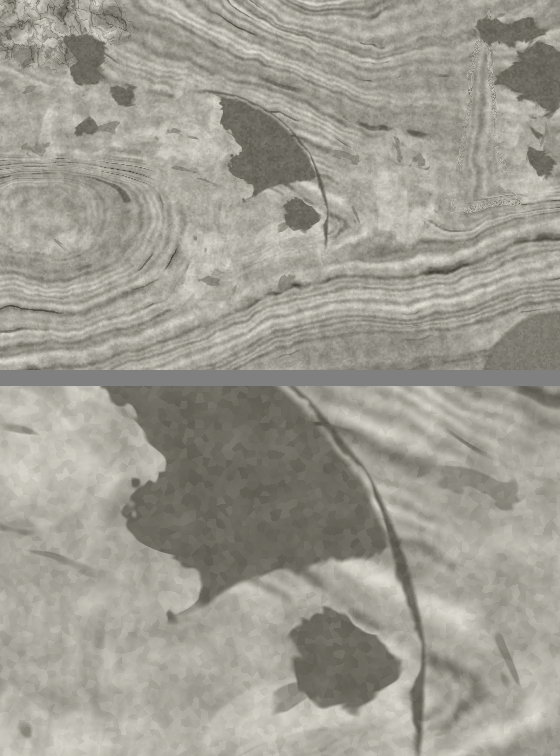
Top: the whole. Bottom: its middle third, enlarged.
This texture is drawn by a WebGL 2 fragment shader. Its source:

```glsl
#version 300 es
precision highp float;
// Weathered layered stone: contour lines of a blended height field form the strata,
// worn pale plaster and slate patches lie over them, with cracks, rubble and grain.
// Layered sines bend every outline; cellular noise gives rubble crevices and grain.

uniform vec2 u_resolution;
out vec4 outColor;

const vec3  TINT          = vec3(0.008, -0.001, -0.040); // warm cast on grey
const float STONE_TONE    = 0.632;
const float PLASTER_TONE  = 0.670;
const float CHALK_TONE    = 0.775;
const float SLATE_TONE    = 0.415;
const float POOL_TONE     = 0.485;
const float CRACK_TONE    = 0.340;
const float BAND_CONTRAST = 0.150;
const float MOTTLE        = 0.075;
const float GRAIN         = 0.060;
const float WARP          = 0.026;
const float RIPPLE        = 0.009;
const float RAGGED        = 0.040;
const vec3  ARCH          = vec3(0.53, 0.40, 0.355);     // centre, radius
const vec3  POOL          = vec3(1.52, -0.06, 0.22);
const vec4  RUBBLE        = vec4(0.10, 0.94, 0.24, 0.13);
const vec4  SHADE         = vec4(1.08, 0.01, 0.30, 0.09);
const vec3  FIN           = vec3(1.305, 0.88, 0.44);     // axis, apex, foot

// Large patches: centre and radii
const vec4 PLASTER[7] = vec4[7](
  vec4(0.22, 0.67, 0.30, 0.12), vec4(0.56, 0.60, 0.16, 0.18),
  vec4(0.70, 0.34, 0.20, 0.15), vec4(1.07, 0.50, 0.18, 0.14),
  vec4(1.43, 0.56, 0.07, 0.15), vec4(0.54, 0.22, 0.13, 0.08),
  vec4(0.10, 0.38, 0.13, 0.07));
const vec4 SLATE[7] = vec4[7](
  vec4(0.235, 0.85, 0.055, 0.060), vec4(0.80, 0.415, 0.036, 0.040),
  vec4(1.47, 0.79, 0.110, 0.095), vec4(1.455, 0.575, 0.035, 0.048),
  vec4(0.34, 0.745, 0.035, 0.025), vec4(1.36, 0.90, 0.080, 0.032),
  vec4(0.225, 0.66, 0.040, 0.020));

vec2 hash2(vec2 p) {
  vec3 q = fract(p.xyx * vec3(0.1031, 0.1030, 0.0973));
  q += dot(q, q.yzx + 33.33);
  return fract((q.xx + q.yz) * q.zy);
}

// Layered sines, each turned and bent by the last
float waves(vec2 p) {
  float sum = 0.0, amp = 0.5;
  for (int i = 0; i < 5; i++) {
    p = mat2(0.8, 0.6, -0.6, 0.8) * p * 1.7 + 1.3;
    p += 0.5 * sin(p.yx);
    sum += amp * sin(p.x) * cos(p.y);
    amp *= 0.62;
  }
  return sum;
}

// Cellular noise: gap between the two nearest points, and the cell's random tone
vec2 cells(vec2 p) {
  vec2 base = floor(p);
  float near = 9.0, next = 9.0, tone = 0.0;
  for (int y = -1; y <= 1; y++)
    for (int x = -1; x <= 1; x++) {
      vec2 id = base + vec2(x, y), r = hash2(id);
      float d = length(id + r - p);
      if (d < near) { next = near; near = d; tone = fract(r.x * 7.3 + r.y); }
      else next = min(next, d);
    }
  return vec2(next - near, tone);
}

float ellipse(vec2 p, vec4 e) {
  return (length((p - e.xy) / e.zw) - 1.0) * min(e.z, e.w);
}

float cover(float d, float soft) {
  float w = soft + 0.8 / u_resolution.y;
  return smoothstep(w, -w, d);
}

// Upper bowl wraps the arch, a left bowl nests below, sediment sweeps beneath
float heightField(vec2 p) {
  float top = length((p - vec2(0.85, 1.02)) * vec2(0.75, 1.0));
  float h = 0.75 * top - 0.5 * (length(p - ARCH.xy) - ARCH.z);
  float bowl = length((p - vec2(0.13, 0.42)) * vec2(0.8, 1.1));
  h = mix(h, bowl, smoothstep(0.62, 0.48, p.y) * smoothstep(0.75, 0.50, p.x));
  float fin = max(abs(p.x - FIN.x) - 0.01 - 0.15 * (FIN.y - p.y), FIN.z - p.y);
  h = mix(h, 0.9 * p.x - 0.1 * p.y, cover(fin, 0.006));
  float bed = 0.02 + 0.26 * smoothstep(0.1, 1.0, p.x) + 0.1 * smoothstep(1.0, 1.6, p.x);
  return mix(h, bed - p.y + 0.42, smoothstep(0.14, 0.03, p.y - bed));
}

float strata(float h) {
  return 0.45 * sin(h * 62.0 + 2.0 * sin(h * 17.0))
       + 0.40 * sin(h * 141.0 + 1.5 * sin(h * 39.0))
       + 0.40 * sin(h * 310.0 + 2.0 * sin(h * 53.0));
}

void main() {
  vec2 p = gl_FragCoord.xy / u_resolution.y;
  vec2 q = p + WARP * vec2(waves(p * 4.0), waves(p * 4.0 + 7.0));
  float broad = waves(p * 3.0 + 2.0), fine = waves(p * 19.0), rough = waves(p * 42.0 + 5.0);
  float ragged = RAGGED * fine;

  // Strata with broken dark seams
  float h = heightField(q) + RIPPLE * waves(p * 12.0 + 3.0);
  float tone = STONE_TONE + BAND_CONTRAST * strata(h) * (0.75 + 0.6 * broad) + 0.04 * broad;
  float seam = smoothstep(0.92, 1.0, sin(h * 88.0 + 3.0 * sin(h * 21.0)));
  tone -= 0.20 * seam * smoothstep(0.05, 0.4, waves(p * 7.0 + 4.0));
  tone = mix(tone, 0.51, 0.65 * cover(ellipse(q, SHADE), 0.03));

  // Plaster with chalky wear, and slate
  float plaster = 9.0, slate = 9.0;
  for (int i = 0; i < 7; i++) {
    plaster = min(plaster, ellipse(q, PLASTER[i]));
    slate = min(slate, ellipse(q, SLATE[i]));
  }
  float skin = cover(plaster + ragged, 0.018);
  float chalk = smoothstep(0.05, 0.25, waves(p * 9.0 + 9.0));
  tone = mix(tone, mix(PLASTER_TONE, CHALK_TONE, chalk) + MOTTLE * fine, 0.82 * skin);
  tone += MOTTLE * rough;

  // Slate wedge cut by the arch, plus scattered flecks
  float arch = length(p - ARCH.xy) - ARCH.z + 0.15 * ragged;
  float left = dot(p - vec2(0.62, 0.615), vec2(-0.924, -0.382)) + 1.4 * ragged;
  float base = dot(p - vec2(0.68, 0.47), vec2(0.27, -0.963)) + 0.4 * ragged;
  slate = min(slate + 0.8 * ragged, max(arch + 0.008, max(left, base)));
  float fleck = smoothstep(0.48, 0.60, waves(q * vec2(13.0, 18.0) + 11.0));
  tone = mix(tone, 0.47, 0.7 * fleck * skin);
  tone = mix(tone, SLATE_TONE + 0.03 * rough, cover(slate, 0.003));

  // Rubble, arch crack and corner pool
  vec2 bent = q + 0.02 * vec2(fine, rough);
  float crevice = smoothstep(0.20, 0.0, cells(mat2(0.8, 0.6, -0.6, 0.8) * bent * vec2(22.0, 40.0)).x);
  float chips = 0.65 + 0.30 * waves(bent * vec2(16.0, 26.0)) - 0.17 * crevice;
  tone = mix(tone, chips, 0.9 * cover(ellipse(q, RUBBLE) + ragged, 0.02) * cover(-slate, 0.003));
  float span = smoothstep(0.50, 0.58, p.x) * smoothstep(0.31, 0.35, p.y);
  tone = mix(tone, CRACK_TONE, 0.85 * span * cover(abs(arch) - 0.003 - 0.1 * ragged, 0.002));
  float pool = length(p - POOL.xy) - POOL.z + 0.1 * ragged;
  tone = mix(tone, POOL_TONE + 0.02 * broad, cover(pool, 0.006));
  tone -= 0.07 * cover(abs(pool) - 0.004, 0.006);

  // Mineral grain
  tone += GRAIN * (cells(p * 150.0).y - 0.5);
  outColor = vec4(clamp(vec3(tone) + TINT, 0.0, 1.0), 1.0);
}
```
